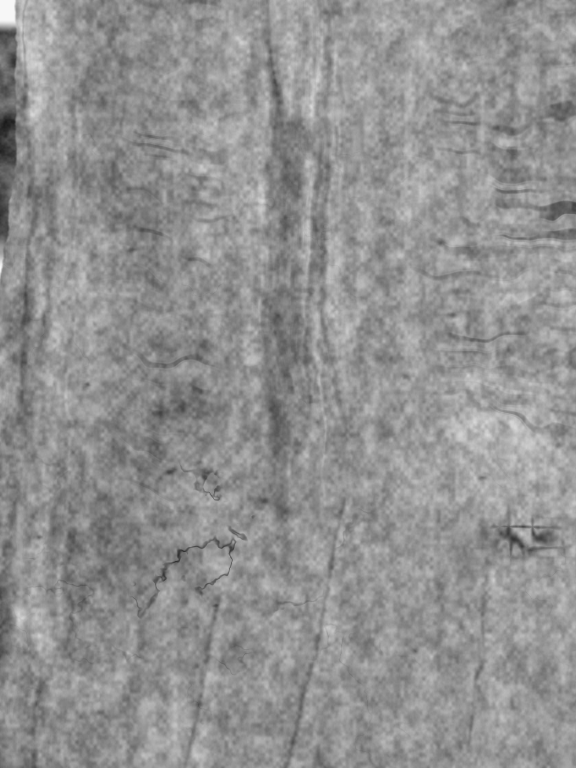
Write a WebGL 2 fragment shader that draws this texture.

```glsl
#version 300 es
precision highp float;

#define BASE_GRAY 0.578
#define BROAD_TONE 0.22
#define STREAK_TONE 0.11
#define VEIN_TONE 0.10
#define MOTTLE_TONE 0.30
#define GRAIN_TONE 0.13
#define CHECK_TONE 0.17
#define CRACK_TONE 0.22
#define WARP 0.055
#define PIT_COUNT 16

uniform vec2 u_resolution;
out vec4 fragColor;

float hash(vec2 c) {
  return fract(sin(dot(c, vec2(127.1, 311.7))) * 43758.5453);
}

float noise(vec2 p) {
  vec2 c = floor(p), f = fract(p);
  f = f * f * (3.0 - 2.0 * f);
  return mix(mix(hash(c), hash(c + vec2(1, 0)), f.x),
             mix(hash(c + vec2(0, 1)), hash(c + vec2(1, 1)), f.x), f.y);
}

// Layered noise centred on zero
float fbm(vec2 p) {
  float sum = 0.0, amp = 0.5;
  for (int i = 0; i < 4; i++) {
    sum += amp * (noise(p) - 0.5);
    p = p * 2.03 + vec2(17.3, 9.1);
    amp *= 0.5;
  }
  return sum;
}

// Thin line along the mid level of a noise field
float vein(vec2 p, float width) {
  return 1.0 - smoothstep(0.0, width, abs(noise(p) - 0.5));
}

// Soft elliptical spot
float spot(vec2 p, vec2 centre, vec2 radius) {
  vec2 d = (p - centre) / radius;
  return exp(-dot(d, d));
}

// Soft vertical band
float band(float x, float centre, float halfWidth) {
  float d = (x - centre) / halfWidth;
  return exp(-d * d);
}

void main() {
  vec2 p = gl_FragCoord.xy / u_resolution.y;
  float sway = fbm(p * vec2(7.0, 5.0) + 3.0);
  vec2 q = p + vec2(WARP * sway + 0.006 * fbm(p * 45.0), 0.0);
  q.x -= 0.10 * (p.y - 0.5) * (0.4 - p.x);

  // Regions of the bark
  float upper = smoothstep(0.28, 0.48, p.y);
  float leftSide = 1.0 - smoothstep(0.03, 0.15, p.x);
  float ropes = band(p.x, 0.39, 0.065) * upper + 0.8 * leftSide;
  float checked = smoothstep(0.5, 0.66, p.x) * smoothstep(0.36, 0.5, p.y)
                + 0.6 * band(p.x, 0.23, 0.07) * upper;
  float scarred = spot(p, vec2(0.27, 0.29), vec2(0.16, 0.12));

  // Broad light and dark areas
  float tone = BASE_GRAY + BROAD_TONE * fbm(q * vec2(9.0, 3.5) + 21.0);
  tone += 0.09 * spot(p, vec2(0.64, 0.41), vec2(0.10, 0.11));
  tone += 0.05 * spot(p, vec2(0.67, 0.08), vec2(0.06, 0.18));
  tone += 0.05 * band(q.x, 0.29, 0.05) * upper;
  tone -= 0.06 * spot(q, vec2(0.15, 0.52), vec2(0.05, 0.45));

  // Long fibres, dark furrows and pale veins
  float furrow = smoothstep(0.3, 0.7, noise(q * vec2(36.0, 3.2))) - 0.5;
  tone += STREAK_TONE * furrow * (0.2 + ropes);
  tone += 0.22 * fbm(q * vec2(75.0, 9.0)) * (0.5 + ropes);
  float paleVein = vein(q * vec2(30.0, 2.6) + 7.0, 0.13);
  tone += VEIN_TONE * paleVein * (0.12 + ropes) * (0.5 + noise(p * 30.0));
  tone -= 0.13 * vein(q * vec2(26.0, 3.0) + 40.0, 0.09) * ropes;

  // Short horizontal checks
  float rowNoise = noise(vec2(p.x * 15.0, p.y * 125.0 + 18.0 * sway));
  float rowPatch = smoothstep(0.25, 0.7, noise(p * vec2(9.0, 14.0) + 5.0));
  float check = 1.0 - smoothstep(0.08, 0.42, rowNoise);
  tone -= CHECK_TONE * check * (0.08 + checked * (0.3 + 0.7 * rowPatch));
  tone += 0.06 * smoothstep(0.6, 0.9, rowNoise) * checked;

  // Pale tapering roots with a dark flank
  for (int i = 0; i < 2; i++) {
    float k = float(i), top = 0.38 - 0.14 * k;
    float drop = max(top - p.y, 0.0);
    float d = p.x - (0.456 - 0.165 * k) + 0.16 * drop + 0.03 * sway;
    float halfWidth = 0.002 + 0.042 * drop;
    float below = smoothstep(0.0, 0.04, drop);
    tone += 0.06 * below * (1.0 - smoothstep(halfWidth * 0.6, halfWidth + 0.003, abs(d)));
    tone -= 0.11 * below * band(d, -halfWidth - 0.002, 0.004);
  }

  // Scars and ragged cracks
  float ragged = vein(p * vec2(26.0, 20.0) + 2.5 * fbm(p * 30.0), 0.11);
  float broken = smoothstep(0.45, 0.7, noise(p * 19.0 + 31.0));
  tone -= CRACK_TONE * ragged * broken * (0.12 + scarred);
  tone += 0.3 * fbm(p * 32.0 + 11.0) * scarred;
  float cluster = spot(p, vec2(0.68, 0.3), vec2(0.045, 0.022));
  float crossing = max(vein(p * vec2(70.0, 22.0), 0.2), vein(p * vec2(18.0, 75.0), 0.25));
  tone -= 0.42 * cluster * crossing;
  float split = band(p.x, 0.61 + 0.09 * p.y + 0.09 * sway, 0.0035);
  tone -= 0.2 * split * (1.0 - smoothstep(0.24, 0.29, p.y)) * noise(p * 40.0);

  // Scattered pits
  for (int i = 0; i < PIT_COUNT; i++) {
    vec2 seed = vec2(float(i), 4.7);
    vec2 centre = vec2(0.75 * hash(seed), 0.15 + 0.6 * hash(seed + 9.2));
    float size = mix(0.003, 0.007, hash(seed + 3.1));
    tone -= 0.2 * spot(p + 0.008 * fbm(p * 60.0), centre, size * vec2(1.2, 0.8));
  }

  // Mottling and fine grain
  tone += MOTTLE_TONE * fbm(p * vec2(75.0, 60.0));
  tone += GRAIN_TONE * (noise(p * vec2(210.0, 180.0)) - 0.5);

  // Bright gap beside the trunk
  float edge = 0.021 * smoothstep(0.62, 0.8, p.y) + 0.012 * fbm(p.yy * 30.0);
  float gap = (1.0 - smoothstep(-0.002, 0.002, p.x - edge)) * smoothstep(0.62, 0.64, p.y);
  float shade = smoothstep(0.65, 0.69, p.y) * (1.0 - smoothstep(0.955, 0.975, p.y));
  tone = mix(tone, mix(0.97, 0.33 + 0.6 * fbm(p * 50.0), shade), gap);

  fragColor = vec4(vec3(clamp(tone, 0.0, 1.0)), 1.0);
}
```
